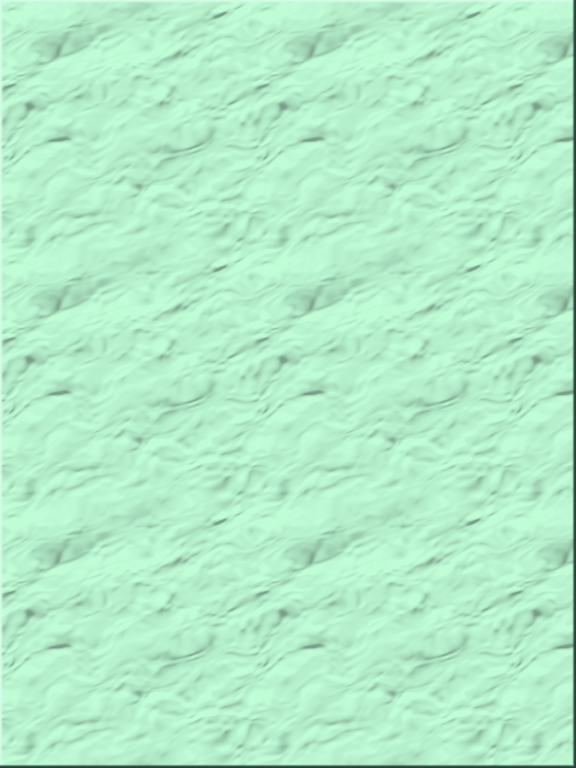
Reproduce this texture procedurally as a WebGL 2 fragment shader.

```glsl
#version 300 es
precision highp float;

uniform vec2 u_resolution;
out vec4 fragColor;

const float TILE = 0.44;               // tile side, in canvas widths
const vec2 CELLS = vec2(4.0, 7.0);     // coarsest noise cells per tile
const float SHEAR = 2.0;               // cells of slant across one tile
const int OCTAVES = 4;
const float GAIN = 0.6;
const float WARP = 0.05;
const float FINE_WARP = 0.014;
const vec2 LIGHT = vec2(-0.5, 0.87);   // towards the light
const float STEP = 0.008;              // relief sampling distance, in tiles
const float RELIEF = 0.145;
const float RIM = 0.0065;              // bevel width, in canvas widths
const vec3 MINT = vec3(0.712, 0.942, 0.802);
const vec3 RIM_LIGHT = vec3(0.83, 0.99, 0.90);
const vec3 RIM_DARK = vec3(0.17, 0.25, 0.21);

float hash(vec2 c, float seed) {
    return fract(sin(dot(c, vec2(127.1, 311.7)) + seed * 17.3) * 43758.5453);
}

// Lattice value that wraps on the slanted tile
float lattice(vec2 c, float scale, float seed) {
    float turns = floor(c.x / (CELLS.x * scale));
    c.x -= turns * CELLS.x * scale;
    c.y = mod(c.y + turns * SHEAR * scale, CELLS.y * scale);
    return hash(c, seed);
}

// Slanted value noise with a period of one tile
float noise(vec2 p, float scale, float seed) {
    vec2 q = scale * vec2(CELLS.x * p.x, CELLS.y * p.y - SHEAR * p.x);
    vec2 c = floor(q);
    vec2 f = q - c;
    f = f * f * (3.0 - 2.0 * f);
    float low = mix(lattice(c, scale, seed), lattice(c + vec2(1, 0), scale, seed), f.x);
    float high = mix(lattice(c + vec2(0, 1), scale, seed), lattice(c + vec2(1, 1), scale, seed), f.x);
    return mix(low, high, f.y);
}

vec2 bend(vec2 p, float scale, float seed) {
    return vec2(noise(p, scale, seed), noise(p, scale, seed + 1.0)) - 0.5;
}

float height(vec2 p) {
    float sum = 0.0, amp = 1.0, scale = 1.0;
    for (int i = 0; i < OCTAVES; i++) {
        sum += amp * noise(p, scale, float(i));
        amp *= GAIN;
        scale *= 2.0;
    }
    return sum;
}

void main() {
    vec2 pos = gl_FragCoord.xy / u_resolution.x;
    float top = u_resolution.y / u_resolution.x;

    // Plaster relief, bent and made rough in patches
    vec2 p = vec2(pos.x, pos.y - top) / TILE;
    p += WARP * bend(p, 2.0, 7.0) + FINE_WARP * bend(p, 5.0, 11.0);
    float rough = 0.35 + 1.3 * noise(p, 2.0, 9.0);
    float slope = (height(p - STEP * LIGHT) - height(p + STEP * LIGHT)) / (2.0 * STEP);
    float lit = slope * RELIEF * rough;

    // Soft highlights, deeper shadows
    float glow = clamp(lit, 0.0, 1.4);
    float shade = clamp(-lit, 0.0, 3.4);
    vec3 col = MINT * (1.0 + 0.038 * glow - 0.03 * shade - 0.02 * shade * shade);

    // Bevelled rim: bright at left and top, dark at right and bottom
    float bright = 1.0 - smoothstep(0.0, RIM, min(pos.x, top - pos.y));
    float dark = 1.0 - smoothstep(RIM * 0.25, RIM * 1.1, min(1.0 - pos.x, pos.y));
    col = mix(col, RIM_LIGHT, bright);
    col = mix(col, RIM_DARK, dark);

    fragColor = vec4(col, 1.0);
}
```
